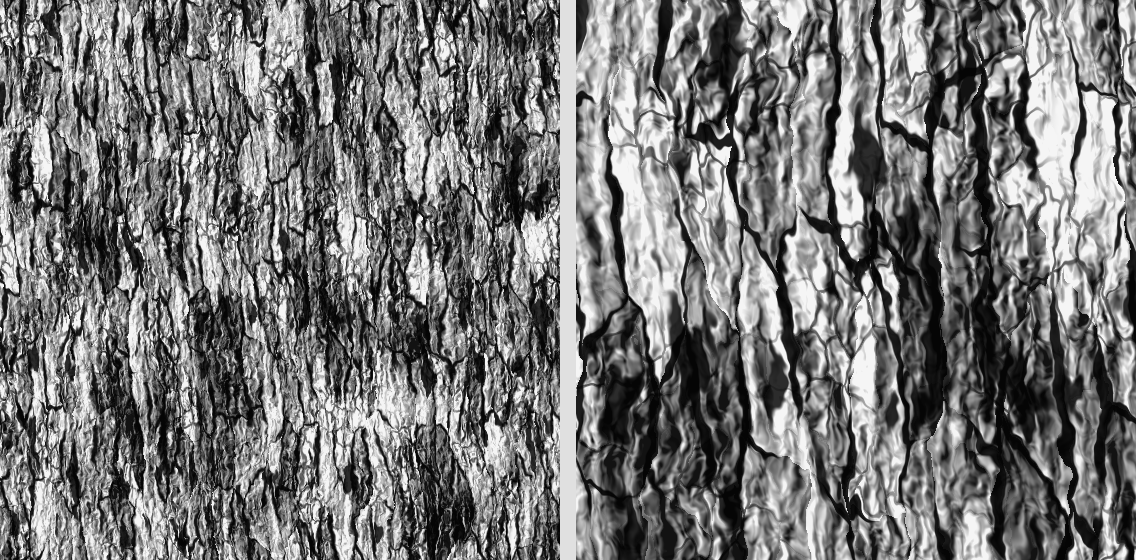
Left: the whole. Right: its middle third, enlarged.
Give the GLSL for this texture, as a WebGL 1 fragment shader.

```glsl
precision highp float;
uniform vec2 u_resolution;

#define PLATE_SCALE vec2(33.0, 8.0)
#define CHIP_SCALE vec2(62.0, 30.0)
#define FIBRE_SCALE vec2(65.0, 13.0)
#define CRUMB_SCALE vec2(105.0, 62.0)
#define PIT_SCALE vec2(38.0, 10.0)
#define LEAN 0.05
#define CRACK_WIDTH 0.0034
#define RELIEF 1.7
#define LIGHT_STEP vec2(0.0026, -0.0016)
#define BASE_TONE 0.60
#define CONTRAST 1.12

vec2 hash2(vec2 cell) {
  vec3 q = fract(cell.xyx * vec3(0.1031, 0.1030, 0.0973));
  q += dot(q, q.yzx + 33.33);
  return fract((q.xx + q.yz) * q.zy);
}

float corner(vec2 cell, vec2 offset) {
  return dot(hash2(cell) * 2.0 - 1.0, offset);
}

float gradientNoise(vec2 p) {
  vec2 i = floor(p), f = fract(p);
  vec2 u = f * f * f * (f * (f * 6.0 - 15.0) + 10.0);
  vec2 e = vec2(1.0, 0.0);
  float low = mix(corner(i, f), corner(i + e, f - e), u.x);
  float high = mix(corner(i + e.yx, f - e.yx), corner(i + 1.0, f - 1.0), u.x);
  return 1.4 * mix(low, high, u.y);
}

float fbm(vec2 p) {
  float sum = 0.0, amplitude = 0.55;
  for (int i = 0; i < 3; i++) {
    sum += amplitude * gradientNoise(p);
    p = p * 2.03 + vec2(17.3, 9.1);
    amplitude *= 0.55;
  }
  return sum;
}

// Stretched cells: x = random tone, y = distance to the edge in canvas units,
// z = sideways direction towards that edge.
vec3 flakes(vec2 p, vec2 scale) {
  vec2 q = p * scale;
  vec2 cell = floor(q), f = fract(q);
  vec2 nearest = vec2(0.0), second = vec2(0.0);
  float d1 = 9.0, d2 = 9.0, tone = 0.0;
  for (int y = -1; y <= 1; y++) {
    for (int x = -1; x <= 1; x++) {
      vec2 g = vec2(float(x), float(y));
      vec2 r = g + 0.1 + 0.8 * hash2(cell + g) - f;
      float d = dot(r, r);
      if (d < d1) {
        d2 = d1;
        second = nearest;
        d1 = d;
        nearest = r;
        tone = hash2(cell + g + 71.0).x;
      } else if (d < d2) {
        d2 = d;
        second = r;
      }
    }
  }
  vec2 across = normalize(second - nearest);
  float edge = dot(0.5 * (nearest + second), across) / length(across * scale);
  return vec3(tone, edge, normalize(across * scale).x);
}

float surfaceHeight(vec2 p) {
  return 0.6 * fbm(p * FIBRE_SCALE) + 0.6 * fbm(p * CRUMB_SCALE + 40.0);
}

void main() {
  vec2 uv = gl_FragCoord.xy / u_resolution.y;
  float pixel = 1.0 / u_resolution.y;

  // Lean the grain and make its outlines ragged.
  vec2 p = uv + vec2(LEAN * uv.y, 0.0) + 3.0;
  p.x += 0.014 * gradientNoise(p * vec2(9.0, 6.0));
  vec2 ragged = vec2(fbm(p * vec2(55.0, 36.0)), fbm(p * vec2(48.0, 30.0) + 60.0));
  vec2 warped = p + ragged * vec2(0.009, 0.018);

  vec3 plate = flakes(warped, PLATE_SCALE);
  vec3 chip = flakes(warped + 5.0, CHIP_SCALE);
  float patches = gradientNoise(p * vec2(11.0, 6.0) + 20.0);
  float roughness = smoothstep(-0.25, 0.3, gradientNoise(p * vec2(17.0, 9.0) + 80.0));

  // Tone of plates, chips and long fibres.
  float tone = BASE_TONE + 0.42 * (plate.x - 0.5) + 0.36 * patches;
  tone += mix(0.12, 0.36, roughness) * (chip.x - 0.5);
  tone += 0.5 * fbm(p * FIBRE_SCALE * vec2(1.3, 0.7) + 11.0);

  // Light from the upper left across the surface and plate rims.
  float slope = surfaceHeight(warped + LIGHT_STEP) - surfaceHeight(warped);
  tone += RELIEF * mix(0.7, 1.2, roughness) * slope;
  tone -= 0.16 * plate.z * (1.0 - smoothstep(0.0, 0.007, plate.y));

  // Deep cracks between plates, thin ones between chips.
  float opening = smoothstep(-0.3, 0.35, gradientNoise(p * vec2(24.0, 13.0) + 33.0));
  float width = CRACK_WIDTH * opening * (1.0 + 0.5 * plate.z);
  float crack = 1.0 - smoothstep(width - pixel, width + 1.5 * pixel, plate.y);
  float hairline = 1.0 - smoothstep(0.0004, 0.0008 + 1.5 * pixel, chip.y);
  float pit = smoothstep(0.20, 0.29, fbm(warped * PIT_SCALE + 90.0) - 0.12 * patches);
  float shade = (1.0 - 0.88 * crack * smoothstep(0.0, 0.35, opening));
  shade *= (1.0 - 0.6 * hairline * roughness) * (1.0 - 0.82 * pit);

  float grey = (tone - 0.5) * CONTRAST + 0.5;
  grey = clamp(grey, 0.07, 0.96) * shade;
  gl_FragColor = vec4(vec3(clamp(grey, 0.02, 0.96)), 1.0);
}
```
